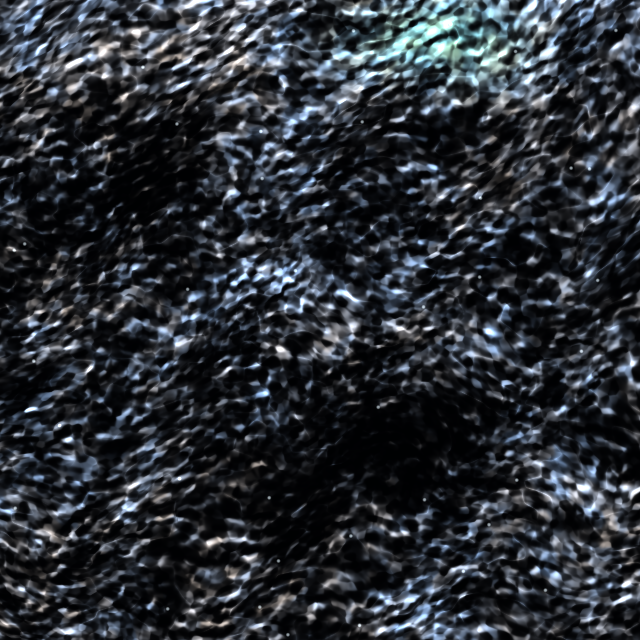
This texture is drawn by a Shadertoy shader. Its source:

```glsl
vec3 hash3(vec2 cell) {
    vec3 h = fract(cell.xyx * vec3(0.1031, 0.1030, 0.0973));
    h += dot(h, h.yxz + 33.33);
    return fract((h.xxy + h.yzz) * h.zyx);
}

// Softly blended cell tones, centred on zero with roughly unit spread
float cellTone(vec2 p) {
    vec2 base = floor(p);
    float sum = 0.0, weights = 0.0;
    for (int y = -1; y <= 1; y++)
    for (int x = -1; x <= 1; x++) {
        vec2 cell = base + vec2(x, y);
        vec3 h = hash3(cell);
        vec2 d = cell + h.xy - p;
        float w = exp(-6.0 * dot(d, d));
        sum += w * h.z;
        weights += w;
    }
    return 4.4 * (sum / weights - 0.5);
}

// Layered sines bend the strata
vec2 bend(vec2 p) {
    return vec2(0.014 * sin(9.0 * p.y + 4.0 * p.x) + 0.005 * sin(31.0 * p.y - 17.0 * p.x),
                0.016 * sin(7.0 * p.x + 3.0 * p.y) + 0.009 * sin(23.0 * p.x - 13.0 * p.y + 1.0));
}

// Broad light on ledges and darkness in hollows
float ledges(vec2 p) {
    // x, y, radius, strength
    vec4 mounds[7] = vec4[7](
        vec4(0.60, 0.31, 0.20, -2.0), vec4(0.20, 0.69, 0.15, -1.6),
        vec4(0.82, 0.19, 0.13, 1.0), vec4(0.44, 0.55, 0.05, 1.5),
        vec4(0.41, 0.75, 0.09, 1.0), vec4(0.68, 0.95, 0.12, 1.0),
        vec4(0.38, 0.20, 0.20, -0.7));
    float light = 1.2 * smoothstep(0.76, 1.0, p.y);
    for (int i = 0; i < 7; i++) {
        vec2 d = (p - mounds[i].xy) * vec2(1.0, 1.6) / mounds[i].z;
        light += mounds[i].w * exp(-dot(d, d));
    }
    return light;
}

// Rare pinpoint glints, at most one per cell
float glints(vec2 p) {
    vec2 cell = floor(p);
    vec3 h = hash3(cell + 71.0);
    float d = length(p - cell - 0.3 - 0.4 * h.xy);
    return step(0.992, h.z) * (1.0 - smoothstep(0.06, 0.28, d));
}

void mainImage(out vec4 fragColor, in vec2 fragCoord) {
    vec2 p = fragCoord / iResolution.xy;
    vec2 warped = p + bend(p);
    vec2 strata = warped - vec2(0.0, 0.22 * p.x * p.y);

    // Large masses
    float broad = 0.8 * ledges(warped)
        + 0.22 * cellTone(strata * vec2(4.0, 6.0) + 5.0)
        + 0.28 * cellTone(strata * vec2(10.0, 13.0) + 17.0)
        + 0.30 * cellTone(strata * vec2(24.0, 30.0) + 29.0);

    // Thin bright ridges, grains lit from above, and fine grit
    float ridge = (0.8 - abs(cellTone(strata * vec2(32.0, 54.0) + 41.0))) / 0.6;
    vec2 grain = strata * vec2(60.0, 88.0) + 53.0;
    float relief = cellTone(grain) - cellTone(grain + vec2(-0.2, 0.55));
    float grit = cellTone(strata * vec2(92.0, 122.0) + 67.0);

    // Deep blacks with a long tail of highlights
    float tone = broad + 0.48 * ridge + 0.68 * relief + 0.58 * grit - 0.2;
    float value = 0.2 * log(1.0 + exp(1.75 * tone));

    // Slate blue against faint brown, with a cyan sheen at the top
    float hue = 0.52 + 0.10 * cellTone(strata * vec2(7.0, 9.0) + 83.0)
        + 0.16 * cellTone(strata * vec2(45.0, 60.0) + 97.0)
        + 0.12 * smoothstep(0.3, 1.2, broad);
    vec3 tint = mix(vec3(1.06, 0.98, 0.91), vec3(0.80, 0.99, 1.25), clamp(hue, 0.0, 1.0));
    vec2 sheen = (warped - vec2(0.67, 0.95)) / vec2(0.13, 0.06);
    tint *= mix(vec3(1.0), vec3(0.82, 1.14, 1.0), exp(-dot(sheen, sheen)));

    vec3 color = value * tint + vec3(0.0, 0.002, 0.008);
    color += 0.6 * glints(p * 70.0) * vec3(0.9, 0.97, 1.0);
    fragColor = vec4(clamp(color, 0.0, 1.0), 1.0);
}
```
